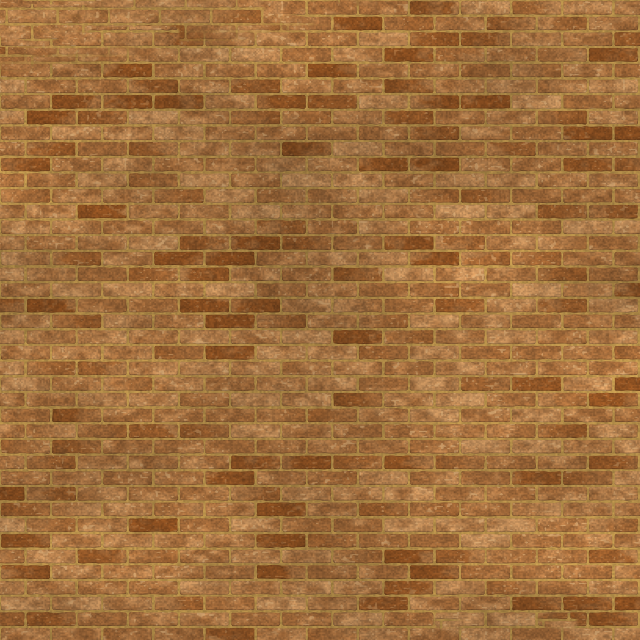
Give the GLSL for this texture, as a Shadertoy shader.

```glsl
// Wall of long tan bricks in running bond with ochre mortar.
// Each brick is a rounded box with its own hashed tone, mottling and flecks;
// two smudged areas blend in a slipped copy of the same wall.

#define BRICKS_ACROSS 12.52
#define ROWS_DOWN 40.83
#define MORTAR 0.145         // joint width, in row heights
#define CORNER 0.10          // brick corner radius, in row heights
#define EDGE_WEAR 0.05       // wobble of the brick outline
#define DARK_SHARE 0.42      // share of bricks burnt darker
#define BROAD_TONE 0.30      // slow light and dark areas over the wall
#define GRAIN 0.20
#define MORTAR_COLOR vec3(0.680, 0.535, 0.275)
#define CLAY_COLOR vec3(0.605, 0.395, 0.215)
#define PALE_COLOR vec3(0.715, 0.525, 0.335)
#define BURNT_COLOR vec3(0.510, 0.290, 0.120)

float hash(vec2 p) {
    return fract(sin(dot(p, vec2(127.1, 311.7))) * 43758.5453);
}

float noise(vec2 p) {
    vec2 i = floor(p), f = fract(p);
    f = f * f * (3.0 - 2.0 * f);
    return mix(mix(hash(i), hash(i + vec2(1, 0)), f.x),
               mix(hash(i + vec2(0, 1)), hash(i + vec2(1, 1)), f.x), f.y);
}

float fbm(vec2 p) {
    float sum = 0.0, gain = 0.53;
    for (int i = 0; i < 3; i++) {
        sum += gain * noise(p);
        p = p * 2.1 + 17.3;
        gain *= 0.5;
    }
    return sum;
}

float roundedBox(vec2 p, vec2 halfSize, float radius) {
    vec2 q = abs(p) - halfSize + radius;
    return length(max(q, 0.0)) + min(max(q.x, q.y), 0.0) - radius;
}

// Fired clay: tone per brick, burnt patches, grain and pale flecks.
vec3 brickColor(vec2 id, vec2 local, vec2 rowPos) {
    float tone = hash(id + 3.7);
    float patches = fbm(rowPos * vec2(1.1, 1.6) + hash(id) * 40.0);
    patches = clamp(0.5 + 1.8 * (patches - 0.47), 0.0, 1.0);
    vec3 color = mix(CLAY_COLOR, PALE_COLOR, clamp(0.8 * tone + patches - 0.5, 0.0, 1.0));

    // Some bricks are dark all over, others mainly toward one end.
    float pick = hash(id + 21.3);
    float burnt = smoothstep(1.0 - DARK_SHARE, 1.0, pick);
    float side = hash(id + 9.1) < 0.5 ? -1.0 : 1.0;
    float spread = smoothstep(0.2, 0.9, patches + 0.28 * side * local.x + 0.45 * burnt);
    color = mix(color, BURNT_COLOR, sqrt(burnt) * spread);

    // Grain at two sizes, then pale flecks gathered in the patches.
    float grain = 0.8 * noise(rowPos * vec2(4.0, 5.0)) + 1.2 * noise(rowPos * 10.0 + 31.0) - 1.0;
    color *= 1.0 + 0.12 * (patches - 0.5) + GRAIN * grain;
    float fleck = smoothstep(0.70, 0.90, noise(rowPos * vec2(5.0, 6.5) + 71.0));
    float gather = smoothstep(0.25, 0.65, patches) * (1.0 - 0.6 * burnt);
    return mix(color, vec3(0.82, 0.66, 0.46), fleck * 0.6 * gather);
}

// p runs right and down from the top left; pixel is one pixel in row heights.
vec3 wall(vec2 p, float pixel) {
    vec2 grid = p * vec2(BRICKS_ACROSS, ROWS_DOWN);
    float row = floor(grid.y);
    grid.x += 0.5 * mod(row, 2.0);
    vec2 id = vec2(floor(grid.x), row);

    float aspect = ROWS_DOWN / BRICKS_ACROSS;
    vec2 rowPos = p * ROWS_DOWN;
    vec2 local = (fract(grid) - 0.5) * vec2(aspect, 1.0);
    vec2 halfSize = 0.5 * (vec2(aspect, 1.0) - MORTAR);
    float dist = roundedBox(local, halfSize, CORNER);
    dist += EDGE_WEAR * (noise(rowPos * 3.0) - 0.5);

    // Mortar with fine sand.
    vec3 mortar = MORTAR_COLOR * (0.89 + 0.22 * noise(rowPos * 8.0));

    // Brick face with a dim rim, stronger along its lower edge.
    vec3 face = brickColor(id, local, rowPos);
    float rim = smoothstep(-0.10, 0.0, dist);
    face *= 1.0 - rim * (0.05 + 0.16 * smoothstep(0.1, 0.4, local.y));
    vec3 color = mix(face, mortar, smoothstep(-0.5 * pixel, 0.5 * pixel, dist));
    float broad = 0.6 * noise(p * vec2(4.0, 7.0) + 2.0) + 0.4 * noise(p * vec2(9.0, 18.0));
    return color * (1.0 + BROAD_TONE * (broad - 0.5));
}

// Smudged areas: a wedge at the top left and a short strip low on the right.
float smudgeMask(vec2 p) {
    float wedge = 1.0 - smoothstep(0.085, 0.125, p.y + 0.14 * p.x);
    wedge *= 1.0 - smoothstep(0.52, 0.62, p.x);
    float strip = roundedBox(p - vec2(0.79, 0.968), vec2(0.11, 0.014), 0.01);
    float area = max(wedge, 1.0 - smoothstep(-0.004, 0.006, strip));
    return area * smoothstep(0.42, 0.54, noise(p * vec2(16.0, 60.0) + 5.0));
}

void mainImage(out vec4 fragColor, in vec2 fragCoord) {
    vec2 p = fragCoord / iResolution.xy;
    p.y = 1.0 - p.y;
    float pixel = ROWS_DOWN / iResolution.y;

    vec3 color = wall(p, pixel);
    vec2 slip = vec2(0.37 / BRICKS_ACROSS, 0.45 / ROWS_DOWN);
    color = mix(color, wall(p + slip, pixel), smudgeMask(p) * 0.9);
    fragColor = vec4(color, 1.0);
}
```
